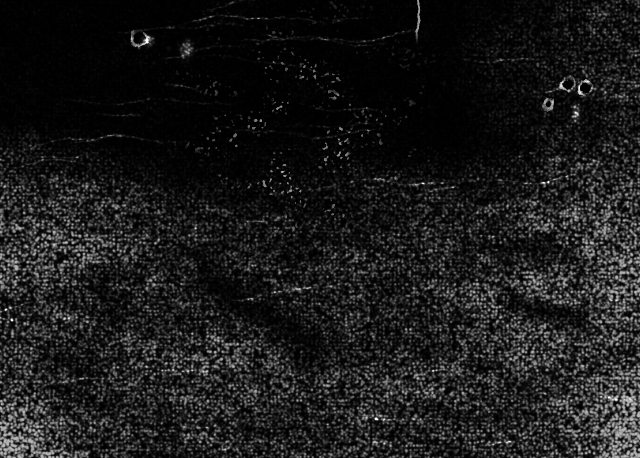
Reproduce this texture procedurally as a Shadertoy shader.

```glsl
// Worn black cloth: woven grey grain, creased cracks, flaked specks and small ringed holes.

const float TAU = 6.2831853;

vec2 hash2(vec2 p) {
    vec3 q = fract(p.xyx * vec3(0.1031, 0.1030, 0.0973));
    q += dot(q, q.yzx + 33.33);
    return fract((q.xx + q.yz) * q.zy);
}

// Cellular grain: soft dots of uneven strength, averaging about one.
float grain(vec2 p, float sharpness) {
    vec2 cell = floor(p);
    float sum = 0.0;
    for (int y = -1; y <= 1; y++)
    for (int x = -1; x <= 1; x++) {
        vec2 id = cell + vec2(x, y);
        vec2 d = id + hash2(id) - p;
        float strength = hash2(id + 57.0).x;
        sum += strength * strength * exp(-sharpness * dot(d, d));
    }
    return sum * sharpness * 0.95;
}

// Layered, warped sines from about -1 to 1.
float waves(vec2 p) {
    float sum = 0.0, amp = 0.5;
    for (int i = 0; i < 5; i++) {
        sum += amp * sin(p.x + 1.7 * sin(p.y)) * cos(p.y - 0.8 * sin(p.x));
        p = mat2(1.5, 1.1, -1.1, 1.5) * p + 2.3;
        amp *= 0.62;
    }
    return sum;
}

float spot(vec2 p, vec2 center, vec2 size) {
    vec2 d = (p - center) / size;
    return exp(-dot(d, d));
}

float fold(vec2 p, vec2 a, vec2 b, float width) {
    vec2 pa = p - a, ba = b - a;
    float d = length(pa - ba * clamp(dot(pa, ba) / dot(ba, ba), 0.0, 1.0)) / width;
    return exp(-d * d);
}

// Broad wear: dark above, greyer below and at the sides.
float wear(vec2 uv, vec2 p) {
    float cloud = waves(p * vec2(4.0, 7.0) + 1.0);
    float streaks = waves(p * vec2(9.0, 27.0) + vec2(p.y * 9.0, 4.0));
    float side = abs(uv.x - 0.48) * 2.0;
    float edge = uv.y - 0.18 * side + 0.05 * cloud;
    float tone = 0.004 + (0.125 + 0.085 * side) * smoothstep(0.60, 0.30, edge);
    tone += 0.085 * smoothstep(0.68, 1.0, uv.x + 0.05 * cloud);
    tone += 0.035 * spot(uv, vec2(0.56, 0.56), vec2(0.15, 0.10));
    tone += 0.07 * spot(uv, vec2(0.06, 0.50), vec2(0.16, 0.10));
    tone *= max(1.0 + 0.65 * cloud + 0.5 * streaks, 0.12);
    tone *= 1.0 - 0.85 * fold(p, vec2(0.47, 0.38), vec2(0.68, 0.25), 0.05);
    tone *= 1.0 - 0.85 * fold(p, vec2(1.12, 0.34), vec2(1.27, 0.30), 0.035);
    tone *= 1.0 - 0.6 * fold(p, vec2(1.02, 0.46), vec2(1.25, 0.44), 0.03);
    tone *= 1.0 - 0.55 * spot(uv, vec2(0.13, 0.18), vec2(0.10, 0.09));
    tone *= 1.0 - 0.45 * spot(uv, vec2(0.60, 0.27), vec2(0.16, 0.08));
    tone += 0.50 * spot(uv, vec2(0.0), vec2(0.07, 0.08));
    tone += 0.50 * spot(uv, vec2(1.0, 0.04), vec2(0.05, 0.14));
    return max(tone, 0.003);
}

// Long, nearly level creases that waver and fade at both ends.
float cracks(vec2 p, float count) {
    float sum = 0.0;
    for (float i = 0.0; i < count; i++) {
        vec2 place = hash2(vec2(i, 3.0)), shape = hash2(vec2(i, 19.0));
        float x = p.x - place.x * 1.4;
        float halfLength = mix(0.05, 0.26, shape.x);
        float bend = 0.010 * sin(x * 14.0 + i * 2.1) + 0.004 * sin(x * 37.0 + i)
                   + (shape.y - 0.5) * 0.16 * x;
        float level = (i + place.y) / count;
        float y = (p.y - level - bend) / 0.0021;
        float fade = smoothstep(halfLength, halfLength * 0.3, abs(x));
        sum += fade * exp(-y * y) * mix(0.25, 1.0, shape.y * shape.y);
    }
    return min(sum, 1.2);
}

// Ragged bright rim around a dark middle: x is the rim, y the hole.
vec2 ringHole(vec2 p, vec2 center, float radius) {
    float d = length(p - center) + 0.006 * waves(p * 90.0);
    float rim = smoothstep(0.005, 0.001, abs(d - radius));
    float hole = smoothstep(radius, radius - 0.004, d);
    return vec2(rim * clamp(0.6 + 0.9 * waves(p * 60.0), 0.1, 1.0), hole);
}

void mainImage(out vec4 fragColor, in vec2 fragCoord) {
    vec2 uv = fragCoord / iResolution.xy;
    vec2 p = fragCoord / iResolution.y;

    // Woven grain, with highlights held back
    float fine = grain(p * 185.0, 4.0);
    float mottle = grain(p * vec2(32.0, 52.0), 3.0);
    vec2 thread = sin(p * TAU * 122.0);
    float weave = 1.0 + 0.24 * (thread.x + thread.y) + 0.15 * thread.x * thread.y;
    float cloth = wear(uv, p) * fine * weave * mix(0.65, 1.35, min(mottle * 0.5, 1.0));
    float light = 0.72 * (1.0 - exp(-cloth * 1.75));

    // Creases and the short upright tear
    vec2 ragged = p + 0.003 * vec2(waves(p * 75.0), waves(p.yx * 65.0));
    float broken = smoothstep(-0.35, 0.5, waves(p * vec2(24.0, 14.0)));
    light += cracks(ragged, 58.0) * (0.12 + 0.26 * fine) * mix(0.25, 1.0, broken);
    float tearX = ragged.x - 0.912 - 0.003 * sin(p.y * 60.0);
    light += 0.6 * smoothstep(0.0035, 0.001, abs(tearX)) * smoothstep(0.90, 0.94, p.y);

    // Flaked specks in the middle
    float flakeArea = spot(uv, vec2(0.47, 0.70), vec2(0.15, 0.22));
    float clusters = smoothstep(-0.1, 0.45, waves(p * 22.0));
    float flakes = smoothstep(1.8, 3.6, grain(ragged * 125.0, 5.0));
    light += 0.65 * flakes * flakeArea * clusters;

    // Holes and chips
    vec2 holes = ringHole(p, vec2(0.303, 0.916), 0.017);
    holes = max(holes, ringHole(p, vec2(1.240, 0.815), 0.014));
    holes = max(holes, ringHole(p, vec2(1.278, 0.808), 0.014));
    holes = max(holes, ringHole(p, vec2(1.197, 0.772), 0.011));
    float chips = spot(ragged, vec2(0.408, 0.892), vec2(0.010, 0.014))
                + spot(ragged, vec2(1.259, 0.750), vec2(0.008, 0.016))
                + spot(ragged, vec2(0.322, 0.912), vec2(0.009));
    light = light * (1.0 - holes.y) + 0.8 * holes.x;
    light += chips * (0.15 + 0.35 * fine);

    fragColor = vec4(vec3(clamp(light, 0.0, 1.0)), 1.0);
}
```
